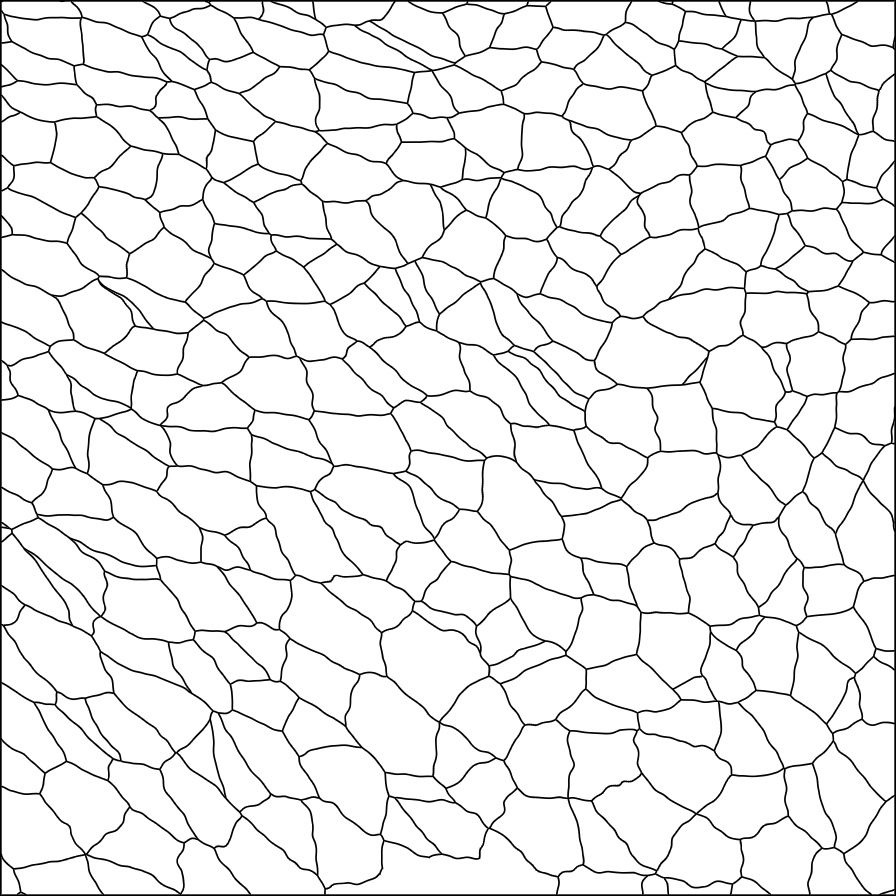
This pattern is drawn by a WebGL 2 fragment shader. Its source:

```glsl
#version 300 es
precision highp float;

#define CELL_DENSITY 1.05
#define JITTER 0.92
#define SIZE_VARIATION 0.3
#define LINE_WIDTH 0.0019
#define BEND_AMOUNT 0.9
#define WAVE_AMOUNT 0.20
#define ROUGHNESS 0.09
#define GAP_HEIGHT 0.07

uniform vec2 u_resolution;
out vec4 fragColor;

const vec3 PAPER = vec3(1.0);
const vec3 INK = vec3(0.0);

// Integer hash: three random values in 0..1 per lattice point
vec3 hash3(vec2 cell) {
    uvec3 v = uvec3(ivec3(ivec2(cell), 17));
    v = v * 1664525u + 1013904223u;
    v += v.yzx * v.zxy;
    v ^= v >> 16u;
    v += v.yzx * v.zxy;
    return vec3(v >> 8u) / 16777216.0;
}

// Smooth vector noise in -0.5..0.5
vec2 noise2(vec2 p) {
    vec2 i = floor(p), f = fract(p);
    f = f * f * (3.0 - 2.0 * f);
    vec2 low = mix(hash3(i).xy, hash3(i + vec2(1, 0)).xy, f.x);
    vec2 high = mix(hash3(i + vec2(0, 1)).xy, hash3(i + 1.0).xy, f.x);
    return mix(low, high, f.y) - 0.5;
}

// Downhill slant of the cells, flattening towards the right
float slant(float x) {
    return 20.0 * x * (0.55 - 0.25 * x);
}

// Canvas to cell space: stretched, slanted, coarser at the bottom
vec2 toCellSpace(vec2 p) {
    vec2 q = vec2((p.x - 0.5) * (11.5 + 2.5 * p.y + 2.0 * p.x),
                  p.y * (16.0 + 4.0 * p.y - 3.0 * p.x) + slant(p.x));
    q *= CELL_DENSITY;
    q += BEND_AMOUNT * noise2(p * 6.0);
    q += WAVE_AMOUNT * noise2(p * 27.0 + 40.0);
    return q + ROUGHNESS * noise2(p * 75.0 + 90.0);
}

// Seeds under a low arch at the bottom share one open cell
bool inGap(vec2 site) {
    vec2 s = site / CELL_DENSITY;
    float x = s.x / 12.5 + 0.5;
    float y = (s.y - slant(x)) / 15.0;
    return y < GAP_HEIGHT - 2.5 * (x - 0.47) * (x - 0.47);
}

// Seed position in xy, size weight in z
vec3 seed(vec2 cell) {
    vec3 h = hash3(cell);
    return vec3(cell + 0.5 + JITTER * (h.xy - 0.5), SIZE_VARIATION * h.z);
}

float power(vec3 site, vec2 q) {
    vec2 r = site.xy - q;
    return dot(r, r) - site.z;
}

// Distance in pixels to the nearest wall of the weighted Voronoi cells
float wallDistance(vec2 q, vec2 qdx, vec2 qdy) {
    vec2 base = floor(q);
    vec3 owner = vec3(0.0);
    float best = 1e5;
    for (int j = -2; j <= 2; j++)
    for (int i = -2; i <= 2; i++) {
        vec3 site = seed(base + vec2(i, j));
        float d = power(site, q);
        if (d < best) { best = d; owner = site; }
    }
    bool ownerInGap = inGap(owner.xy);
    float nearest = 1e5;
    for (int j = -2; j <= 2; j++)
    for (int i = -2; i <= 2; i++) {
        vec3 site = seed(base + vec2(i, j));
        vec2 across = site.xy - owner.xy;
        if (dot(across, across) < 1e-6) continue;
        if (ownerInGap && inGap(site.xy)) continue;
        vec2 slope = 2.0 * vec2(dot(across, qdx), dot(across, qdy));
        nearest = min(nearest, (power(site, q) - best) / max(length(slope), 1e-6));
    }
    return nearest;
}

// Share of a pixel covered by a line at the given pixel distance
float lineCoverage(float dist, float width) {
    float h = 0.5 * width;
    return clamp(dist + 0.5, -h, h) - clamp(dist - 0.5, -h, h);
}

void main() {
    float unit = min(u_resolution.x, u_resolution.y);
    float width = LINE_WIDTH * unit;
    vec2 q = toCellSpace(gl_FragCoord.xy / unit);
    float walls = wallDistance(q, dFdx(q), dFdy(q));

    // Thin frame along the canvas edge
    vec2 edge = min(gl_FragCoord.xy, u_resolution - gl_FragCoord.xy);
    float frame = abs(min(edge.x, edge.y) - 0.5 * width);

    float ink = min(lineCoverage(min(walls, frame), width), 1.0);
    fragColor = vec4(mix(PAPER, INK, ink), 1.0);
}
```
